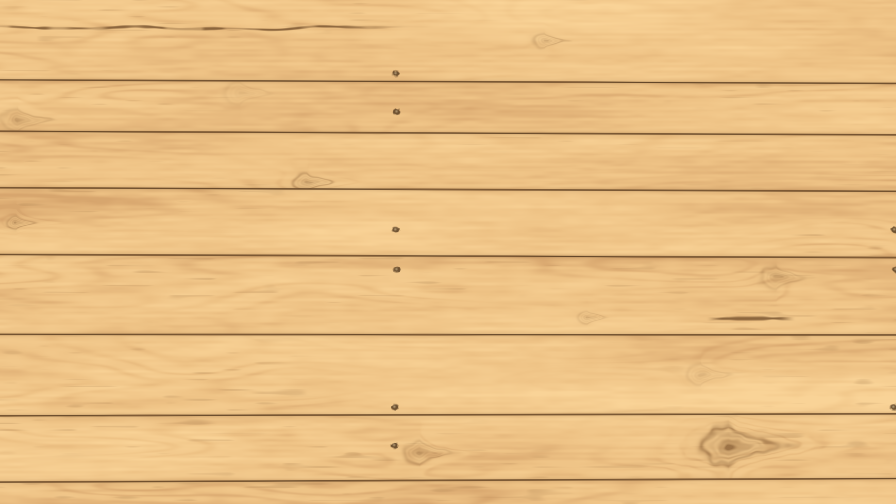
Write a Shadertoy shader that draws this texture.

```glsl
#define BASE vec3(0.932, 0.760, 0.520)
#define LIGHT vec3(0.978, 0.828, 0.592)
#define DARK vec3(0.845, 0.650, 0.430)
#define KNOT vec3(0.54, 0.38, 0.22)
#define GAP vec3(0.31, 0.21, 0.11)
#define METAL vec3(0.58, 0.50, 0.38)
#define SEAM_WIDTH 0.0015
#define NAIL_RADIUS 0.0056
#define NAIL_X 0.785
#define NAIL_SPACING 0.99
#define RING_COUNT 10.0

const int SEAMS = 7, KNOTS = 10, NAILS = 6;
const float seamY[SEAMS] = float[](0.047, 0.177, 0.336, 0.492, 0.624, 0.736, 0.838);
const float nailY[NAILS] = float[](0.116, 0.192, 0.465, 0.544, 0.778, 0.854);
// Each knot: centre, radius, strength
const vec4 knots[KNOTS] = vec4[](
    vec4(1.445, 0.115, 0.038, 1.0), vec4(0.833, 0.102, 0.022, 0.5),
    vec4(0.609, 0.639, 0.018, 0.6), vec4(1.540, 0.449, 0.022, 0.4),
    vec4(0.035, 0.762, 0.022, 0.4), vec4(0.032, 0.558, 0.013, 0.6),
    vec4(1.080, 0.919, 0.015, 0.45), vec4(0.475, 0.815, 0.022, 0.2),
    vec4(1.390, 0.257, 0.020, 0.3), vec4(1.165, 0.370, 0.014, 0.3));

float hash(vec2 p) {
    return fract(sin(dot(p, vec2(127.1, 311.7))) * 43758.5453);
}

float noise(vec2 p) {
    vec2 i = floor(p), f = fract(p);
    f = f * f * (3.0 - 2.0 * f);
    return mix(mix(hash(i), hash(i + vec2(1, 0)), f.x),
               mix(hash(i + vec2(0, 1)), hash(i + vec2(1, 1)), f.x), f.y);
}

float fbm(vec2 p) {
    return 0.55 * noise(p) + 0.3 * noise(p * 2.1 + 5.3) + 0.15 * noise(p * 4.3 + 9.7);
}

// Board index counted upwards, with the signed distance to the nearest seam
float boardAt(vec2 p, out float gap) {
    float board = 0.0;
    gap = 1.0;
    for (int i = 0; i < SEAMS; i++) {
        float tilt = clamp(0.018 * (0.3 - seamY[i]), -0.004, 0.004);
        float d = p.y - seamY[i] - tilt * (p.x - 0.89);
        board += step(0.0, d);
        if (abs(d) < abs(gap)) gap = d;
    }
    return board;
}

// x: how far the grain bends around knots, y: how dark they stain it
vec2 knotField(vec2 p, float board) {
    vec2 field = vec2(0.0);
    float unused;
    for (int i = 0; i < KNOTS; i++) {
        vec4 k = knots[i];
        if (boardAt(k.xy, unused) != board) continue;
        vec2 d = (p - k.xy) / k.z * vec2(0.72, 1.0);
        if (d.x > 0.0) d *= vec2(0.5, 1.0 + 1.2 * d.x);
        d += 0.3 * (vec2(noise(p * 60.0), noise(p * 60.0 + 31.0)) - 0.5);
        float r = length(d);
        float rim = exp(-45.0 * (r - 1.0) * (r - 1.0));
        float core = exp(-16.0 * r * r);
        float inner = exp(-1.5 * r * r) * (0.5 + 0.5 * sin(22.0 * r));
        field.x += k.w * exp(-0.3 * r * r);
        field.y += k.w * (0.36 * rim + 0.45 * core + 0.2 * inner + 0.2 * exp(-r * r));
    }
    return field;
}

float crack(vec2 p, vec2 centre, float halfLength, float halfWidth) {
    vec2 d = p - centre;
    d.y += 0.010 * (noise(vec2(p.x * 11.0, centre.y)) - 0.5);
    float taper = 1.0 - smoothstep(0.6, 1.0, abs(d.x) / halfLength);
    float width = halfWidth * (0.3 + 1.2 * noise(p * vec2(45.0, 90.0)));
    float worn = 0.45 + 0.55 * smoothstep(0.2, 0.6, noise(vec2(p.x * 26.0, 3.0)));
    return worn * taper * (1.0 - smoothstep(0.2 * width, width + 1.0 / iResolution.y, abs(d.y)));
}

void mainImage(out vec4 fragColor, in vec2 fragCoord) {
    vec2 p = fragCoord / iResolution.y;
    float pixel = 1.0 / iResolution.y, gap;
    float board = boardAt(p, gap);
    vec2 q = p + board * vec2(7.3, 3.1);
    vec2 knot = knotField(p, board);

    // Growth rings, fibres and broad light and dark areas
    float field = fbm(q * vec2(1.2, 9.0)) * RING_COUNT + 3.0 * knot.x;
    float ring = pow(0.5 + 0.5 * sin(6.2832 * field), 3.0);
    float patches = smoothstep(0.35, 0.7, noise(q * vec2(2.0, 12.0) + 17.0));
    float fibre = 0.6 * noise(q * vec2(7.0, 190.0)) + 0.4 * noise(q * vec2(30.0, 140.0));
    float broad = fbm(q * vec2(1.3, 10.0) + 41.0) - 0.5;
    float tone = 0.30 + 0.85 * (fibre - 0.5) + 1.9 * broad;
    tone += 0.6 * (hash(vec2(board, 4.0)) - 0.5) - ring * (0.1 + 0.4 * patches);
    tone = clamp(tone, -1.0, 1.0);
    vec3 color = mix(BASE, tone > 0.0 ? LIGHT : DARK, abs(tone));

    // Pores and knots
    float pores = smoothstep(0.75, 0.97, noise(q * vec2(16.0, 150.0))) * patches;
    color = mix(color, KNOT, clamp(0.18 * pores + knot.y * (0.8 + 0.4 * ring), 0.0, 0.8));

    // Weathered cracks
    float split = crack(p, vec2(0.36, 0.945), 0.47, 0.0024);
    split = max(split, crack(p, vec2(1.49, 0.368), 0.09, 0.0036));
    color = mix(color, mix(KNOT, GAP, 0.25), 0.85 * split);

    // Seams with worn, uneven edges
    float wear = noise(vec2(p.x * 7.0, floor(board + step(gap, 0.0)) * 5.7));
    float width = SEAM_WIDTH * (0.75 + 0.5 * wear);
    float seam = 1.0 - smoothstep(width - 0.6 * pixel, width + 0.6 * pixel, abs(gap));
    color = mix(color, KNOT, 0.38 * exp(-abs(gap) / 0.003));
    color = mix(color, mix(GAP, KNOT, 0.7 * wear), 0.85 * seam);

    // Nail heads, the right column holding only the middle ones
    for (int column = 0; column < 2; column++)
    for (int i = 0; i < NAILS; i++) {
        if (column == 1 && (i < 1 || i > 3)) continue;
        float jitter = 0.006 * (hash(vec2(float(i), 2.0)) - 0.5);
        vec2 d = p - vec2(NAIL_X + NAIL_SPACING * float(column) + jitter, nailY[i]);
        float r = length(d * vec2(0.8, 1.0)) + 0.003 * (noise(p * 260.0) - 0.5);
        float head = 1.0 - smoothstep(NAIL_RADIUS - pixel, NAIL_RADIUS + pixel, r);
        float shine = 1.0 - smoothstep(0.0, 0.8 * NAIL_RADIUS, length(d + vec2(0.001, -0.001)));
        color = mix(color, mix(GAP, METAL, shine), 0.8 * head);
    }
    fragColor = vec4(color, 1.0);
}
```
